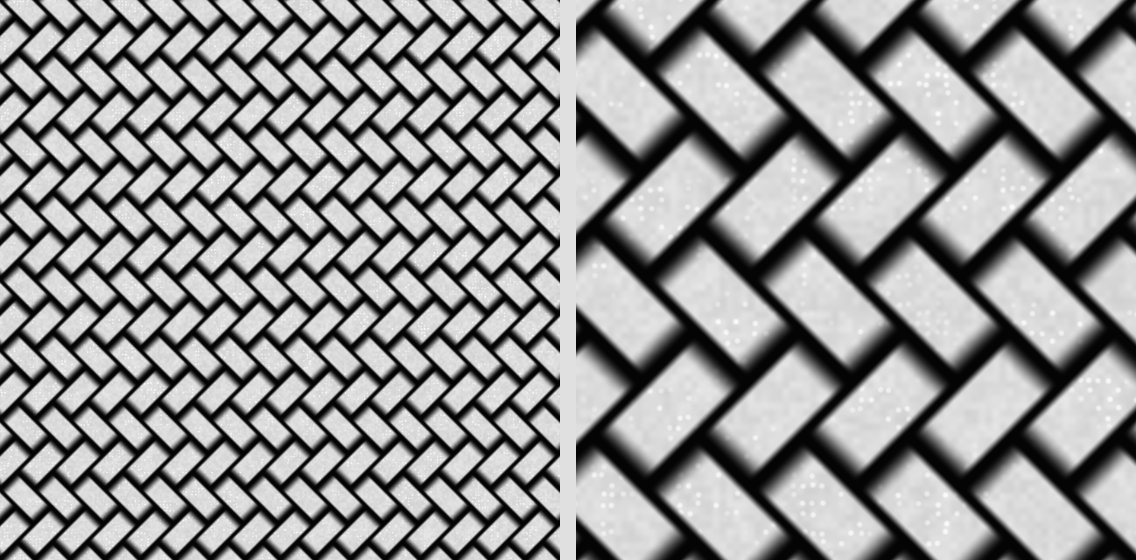
Left: the whole. Right: its middle third, enlarged.
Reproduce this pattern procedurally as a three.js fragment shader.

```glsl
varying vec2 vUv;

const float STRIPS_ACROSS = 16.0;
const vec2 RISING_CENTRE = vec2(0.23, 0.77);
const vec2 FALLING_CENTRE = vec2(0.73, 1.77);
const vec3 GAP_COLOUR = vec3(0.015);
const vec3 STRIP_COLOUR = vec3(0.86);

float hash(vec2 p) {
  vec3 q = fract(vec3(p.xyx) * 0.1031);
  q += dot(q, q.yzx + 33.33);
  return fract((q.x + q.y) * q.z);
}

// Value noise that wraps after a whole number of cells
float wrappedNoise(vec2 uv, float cells) {
  vec2 p = uv * cells;
  vec2 cell = floor(p);
  vec2 f = fract(p);
  f = f * f * (3.0 - 2.0 * f);
  vec2 lo = mod(cell, cells);
  vec2 hi = mod(cell + 1.0, cells);
  float bottom = mix(hash(lo), hash(vec2(hi.x, lo.y)), f.x);
  float top = mix(hash(vec2(lo.x, hi.y)), hash(hi), f.x);
  return mix(bottom, top, f.y);
}

// Small round specks, one at most in each wrapped cell
float flecks(vec2 uv, float cells, float share) {
  vec2 p = uv * cells;
  vec2 cell = mod(floor(p), cells);
  vec2 centre = 0.35 + 0.3 * vec2(hash(cell + 17.0), hash(cell + 41.0));
  float dotShape = 1.0 - smoothstep(0.12, 0.42, length(fract(p) - centre));
  return dotShape * step(hash(cell + 73.0), share);
}

// Signed offset to the nearest multiple of the period
vec2 wrapOffset(vec2 p, vec2 period) {
  return p - period * floor(p / period + 0.5);
}

// Two-by-one strip: narrow dark sides, long soft fade at the ends
float stripLight(float along, float across) {
  float ends = smoothstep(0.05, 0.40, 1.0 - abs(along));
  float sides = smoothstep(0.02, 0.14, 0.5 - abs(across));
  return ends * sides;
}

// Rows of parallel strips; slant is 1 for rising, -1 for falling
float stripRows(vec2 p, vec2 centre, float slant) {
  vec2 q = wrapOffset(p - centre, vec2(1.0, 2.0));
  float light = 0.0;
  for (int i = -1; i <= 1; i++) {
    float x = slant * (q.x - float(i));
    light = max(light, stripLight(q.y + x, q.y - x));
  }
  return light;
}

// Brightness change from mottling, fine grain and clustered specks
float surfaceWear(vec2 uv) {
  float mottle = wrappedNoise(uv, 72.0) - 0.5;
  float grain = wrappedNoise(uv, 240.0) - 0.5;
  float cluster = smoothstep(0.35, 0.75, wrappedNoise(uv, 40.0));
  float specks = flecks(uv, 176.0, 0.35) * cluster;
  return 0.035 * mottle + 0.06 * grain + 0.09 * specks;
}

void main() {
  vec2 p = vUv * STRIPS_ACROSS;
  float rising = stripRows(p, RISING_CENTRE, 1.0);
  float falling = stripRows(p, FALLING_CENTRE, -1.0);
  float light = max(rising, falling);
  vec3 strip = STRIP_COLOUR + surfaceWear(vUv);
  gl_FragColor = vec4(mix(GAP_COLOUR, strip, light), 1.0);
}
```
